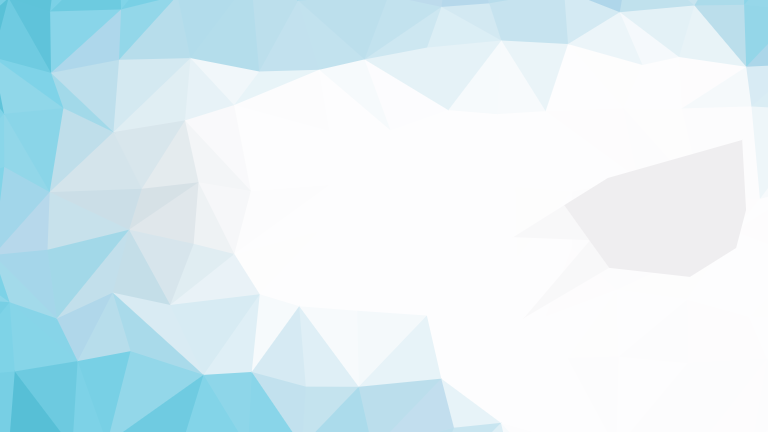
Give the GLSL for this background, as a Shadertoy shader.

```glsl
// Low-poly backdrop: cyan facets frame a white centre, with a pale grey slab at right.
// A jittered grid is split into triangles; each takes one flat colour from a
// smooth tone field sampled at its centroid. Lengths are in canvas heights.

#define CELL 0.145          // facet grid spacing
#define JITTER 0.6          // vertex scatter, in cells
#define TONE_VARIATION 0.22 // random tone change per facet
#define WHITE vec3(0.994, 0.993, 0.996)
#define PALE vec3(0.90, 0.95, 0.97)
#define SKY vec3(0.73, 0.87, 0.925)
#define CYAN vec3(0.50, 0.83, 0.91)
#define TEAL vec3(0.34, 0.75, 0.84)
#define MIST vec3(0.81, 0.84, 0.86)
#define LILAC vec3(0.72, 0.82, 0.92)
#define SLAB vec3(0.937, 0.933, 0.941)

float hash(vec2 p) {
    vec3 q = fract(p.xyx * 0.1031);
    q += dot(q, q.yzx + 33.33);
    return fract((q.x + q.y) * q.z);
}

// Signed distance to the line a-b, negative on its left
float edge(vec2 p, vec2 a, vec2 b) {
    vec2 e = b - a;
    return dot(p - a, vec2(e.y, -e.x)) / length(e);
}

// Counter-clockwise triangle
float triangle(vec2 p, vec2 a, vec2 b, vec2 c) {
    return max(edge(p, a, b), max(edge(p, b, c), edge(p, c, a)));
}

float coverage(float d) {
    return clamp(0.5 - d * iResolution.y, 0.0, 1.0);
}

// Depth of colour: 0 in the white centre, 1 at the strongest borders
float toneField(vec2 p) {
    p = clamp(p, vec2(0.0), vec2(16.0 / 9.0, 1.0));
    float leftWidth = mix(0.52, 0.68, smoothstep(0.5, 0.33, p.y));
    float topHeight = mix(0.25, 0.13, smoothstep(1.1, 1.56, p.x))
                    + 0.3 * smoothstep(1.6, 1.78, p.x);
    float bottomHeight = 0.02 + 0.25 * smoothstep(1.3, 0.85, p.x);
    float leftPeak = 0.74 + 0.36 * abs(p.y - 0.5);
    float topPeak = mix(0.68, 0.5, smoothstep(0.7, 1.2, p.x))
                  + 0.2 * smoothstep(1.6, 1.78, p.x);
    float bottomPeak = mix(0.85, 0.55, smoothstep(0.45, 0.9, p.x))
                     * smoothstep(1.3, 1.0, p.x);
    vec3 reach = vec3(p.x / leftWidth, (1.0 - p.y) / topHeight, p.y / bottomHeight);
    vec3 clear = 1.0 - vec3(leftPeak, topPeak, bottomPeak) * clamp(1.0 - reach, 0.0, 1.0);
    return 1.0 - clear.x * clear.y * clear.z;
}

vec3 toneColor(float t) {
    vec3 c = mix(WHITE, PALE, smoothstep(0.0, 0.25, t));
    c = mix(c, SKY, smoothstep(0.2, 0.55, t));
    c = mix(c, CYAN, smoothstep(0.5, 0.82, t));
    return mix(c, TEAL, smoothstep(0.8, 1.05, t));
}

vec3 facetColor(vec2 center, float seed) {
    float tone = toneField(center);
    tone += (seed - 0.5) * TONE_VARIATION * smoothstep(0.0, 0.3, tone);
    vec3 c = toneColor(tone);
    // Greyer facets inside the left band, with a few lilac ones
    vec2 d = (center - vec2(0.34, 0.53)) / vec2(0.16, 0.19);
    float grey = exp(-dot(d, d));
    c = mix(c, MIST, 0.6 * grey);
    float lilac = step(0.8, fract(seed * 17.3)) * smoothstep(0.3, 0.5, tone);
    c = mix(c, LILAC, 0.4 * lilac * smoothstep(0.8, 0.6, tone));
    return c - 0.005 * seed * smoothstep(1.1, 1.4, center.x);
}

vec2 vertex(vec2 id) {
    vec2 offset = vec2(hash(id + 11.0), hash(id + 57.0)) - 0.5;
    return (id + JITTER * offset) * CELL;
}

// Adds one facet to a coverage-weighted sum
void addFacet(inout vec4 sum, vec2 p, vec2 a, vec2 b, vec2 c, float seed) {
    float w = coverage(triangle(p, a, b, c));
    if (w > 0.0) sum += w * vec4(facetColor((a + b + c) / 3.0, seed), 1.0);
}

vec3 mesh(vec2 p) {
    vec4 sum = vec4(WHITE, 1.0) * 0.0001;
    vec2 home = floor(p / CELL);
    for (int j = -1; j <= 1; j++)
    for (int i = -1; i <= 1; i++) {
        vec2 id = home + vec2(i, j);
        vec2 a = vertex(id), b = vertex(id + vec2(1, 0));
        vec2 c = vertex(id + vec2(1, 1)), d = vertex(id + vec2(0, 1));
        float s1 = hash(id + 101.0), s2 = hash(id + 203.0);
        if (hash(id + 307.0) < 0.5) {
            addFacet(sum, p, a, b, c, s1);
            addFacet(sum, p, a, c, d, s2);
        } else {
            addFacet(sum, p, a, b, d, s1);
            addFacet(sum, p, b, c, d, s2);
        }
    }
    return sum.rgb / sum.a;
}

void mainImage(out vec4 fragColor, in vec2 fragCoord) {
    vec2 p = fragCoord / iResolution.xy * vec2(16.0 / 9.0, 1.0);
    vec3 color = mesh(p);
    // Grey slab as an intersection of half planes, with faint shards beside it
    vec2 peak = vec2(1.407, 0.588), west = vec2(1.306, 0.525), foot = vec2(1.41, 0.38);
    vec2 south = vec2(1.597, 0.359), east = vec2(1.727, 0.514), crown = vec2(1.718, 0.676);
    vec2 heel = vec2(1.704, 0.426), notch = vec2(1.366, 0.444);
    float slab = max(edge(p, peak, west), edge(p, west, foot));
    slab = max(slab, max(edge(p, foot, south), edge(p, south, heel)));
    slab = max(slab, max(edge(p, heel, east), edge(p, east, crown)));
    slab = max(slab, edge(p, crown, peak));
    float shards = min(triangle(p, vec2(1.188, 0.451), notch, west),
                       triangle(p, vec2(1.213, 0.264), foot, notch));
    color = mix(color, mix(WHITE, SLAB, 0.35), coverage(shards));
    fragColor = vec4(mix(color, SLAB, coverage(slab)), 1.0);
}
```
